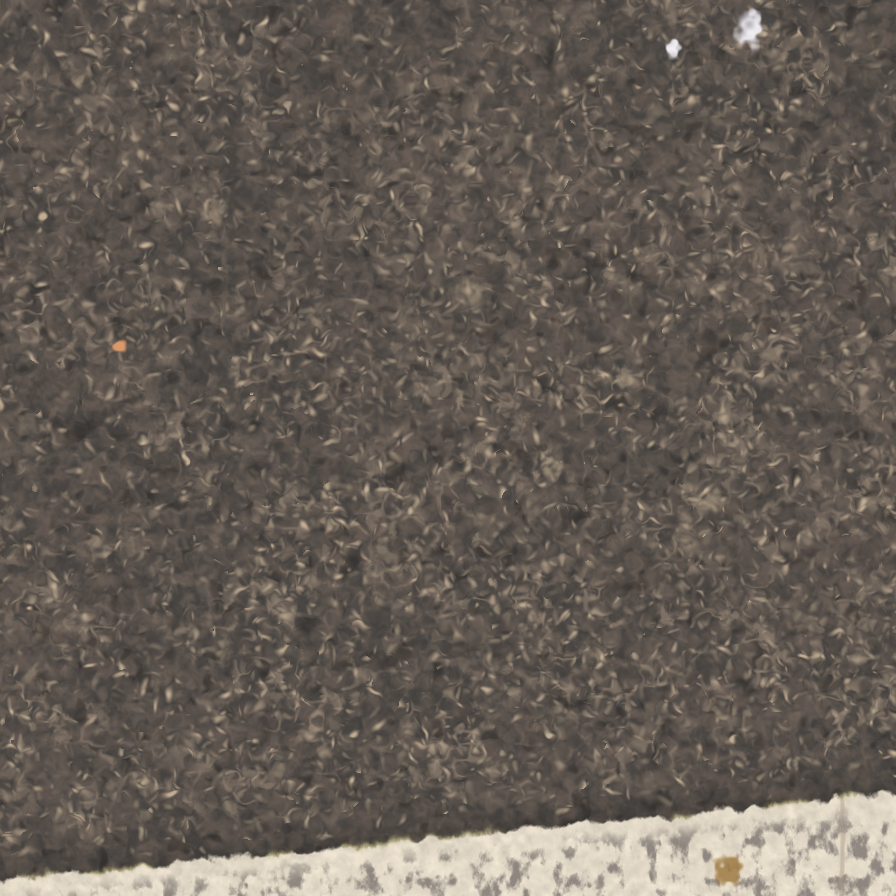
Reproduce this texture procedurally as a Shadertoy shader.

```glsl
// Dark mottled asphalt with clumped tan flecks above a slanted pale stone kerb
#define GRAIN_SCALE 88.0
#define FLECK_CELLS 60.0
#define FLECK_AMOUNT 0.62
#define HAZE_AMOUNT 0.62
#define KERB_LEFT 0.018
#define KERB_SLOPE 0.097
#define KERB_ROUGH 0.016
#define DARK vec3(0.283, 0.268, 0.256)
#define BROWN vec3(0.385, 0.344, 0.316)
#define HAZE vec3(0.525, 0.470, 0.415)
#define TAN vec3(0.76, 0.68, 0.575)
#define STONE vec3(0.90, 0.86, 0.79)

float hash(vec2 p) {
    return fract(sin(dot(p, vec2(127.1, 311.7))) * 43758.5453);
}

float noise(vec2 p) {
    vec2 i = floor(p), f = fract(p);
    f = f * f * (3.0 - 2.0 * f);
    return mix(mix(hash(i), hash(i + vec2(1, 0)), f.x),
               mix(hash(i + vec2(0, 1)), hash(i + vec2(1, 1)), f.x), f.y);
}

float fbm(vec2 p) {
    float sum = 0.0, amp = 0.5;
    for (int i = 0; i < 4; i++) {
        sum += amp * noise(p);
        p = mat2(1.6, 1.2, -1.2, 1.6) * p + 7.3;
        amp *= 0.5;
    }
    return sum / 0.9375;
}

// Randomly turned soft streaks, one per cell
float flecks(vec2 p, float density) {
    vec2 cell = floor(p);
    float best = 0.0;
    for (int y = -1; y <= 1; y++)
    for (int x = -1; x <= 1; x++) {
        vec2 id = cell + vec2(x, y);
        float present = step(hash(id + 3.7), density);
        vec2 d = p - id - vec2(hash(id + 11.3), hash(id + 23.9));
        float a = 6.2832 * hash(id + 41.1);
        d = mat2(cos(a), -sin(a), sin(a), cos(a)) * d;
        float len = mix(0.28, 0.68, hash(id + 61.7));
        float wid = mix(0.17, 0.30, hash(id + 71.3));
        float streak = 1.0 - smoothstep(0.1, 1.25, length(d / vec2(len, wid)));
        float bright = hash(id + 83.5);
        best = max(best, present * streak * mix(0.30, 1.0, bright * bright));
    }
    return best;
}

// Ragged soft spot, 1 at its centre
float spot(vec2 p, vec2 centre, vec2 radius) {
    vec2 d = (p - centre) / radius;
    float ragged = 0.8 * (noise(p * 150.0) - 0.5);
    return 1.0 - smoothstep(0.5, 1.15, length(d) + ragged);
}

vec3 asphalt(vec2 p) {
    vec2 warp = vec2(noise(p * 95.0), noise(p * 95.0 + 31.0)) - 0.5;
    vec2 q = p + 0.007 * warp;
    float patches = fbm(p * 7.0 + 2.0);
    float grain = fbm(q * GRAIN_SCALE);
    float tone = 0.48 + 2.1 * (grain - 0.5) + 0.45 * (patches - 0.5);
    vec3 col = mix(DARK, BROWN, clamp(tone, 0.0, 1.0));
    col *= 0.93 + 0.14 * noise(q * 210.0);

    // Small soft pits
    float pit = smoothstep(0.68, 0.95, noise(q * 78.0 + 17.0));
    col *= 1.0 - 0.20 * pit;

    // Clumps, denser to the lower right
    float clump = smoothstep(0.28, 0.72, fbm(p * 21.0 + 9.0));
    float amount = (0.40 + 0.85 * clump) * (0.90 + 0.25 * (p.x - p.y));
    amount *= smoothstep(0.0, 0.07, p.y - KERB_LEFT - KERB_SLOPE * p.x);

    // Broken strands and blotches of worn stone
    float ridge = 1.0 - abs(2.0 * noise(q * 62.0 + 5.0) - 1.0);
    float strand = smoothstep(0.66, 0.98, ridge) * smoothstep(0.35, 0.75, noise(q * 90.0 + 43.0));
    float blotch = smoothstep(0.52, 0.78, fbm(q * 80.0 + 27.0));
    col = mix(col, HAZE, clamp(HAZE_AMOUNT * amount * (strand + blotch), 0.0, 0.85));

    // Bright flecks
    float f = flecks(q * FLECK_CELLS, FLECK_AMOUNT * amount);
    f = max(f, 0.75 * flecks(q * FLECK_CELLS * 1.45 + 19.0, FLECK_AMOUNT * amount * 0.75));
    f *= 0.35 + 1.0 * noise(q * 150.0 + 4.0);
    col = mix(col, TAN, clamp(f, 0.0, 1.0));

    // Larger pebbles
    float pebble = spot(p, vec2(0.525, 0.674), vec2(0.022, 0.018));
    pebble = max(pebble, spot(p, vec2(0.237, 0.768), vec2(0.017, 0.014)));
    pebble = max(pebble, spot(p, vec2(0.700, 0.575), vec2(0.015, 0.009)));
    pebble = max(pebble, spot(p, vec2(0.615, 0.480), vec2(0.012, 0.025)));
    pebble = max(pebble, spot(p, vec2(0.790, 0.440), vec2(0.022, 0.014)));
    col = mix(col, TAN * 0.92, pebble * (0.10 + 0.75 * noise(q * 150.0)));
    col = mix(col, vec3(0.86, 0.60, 0.42), spot(p, vec2(0.134, 0.613), vec2(0.009, 0.008)));

    // Two white chips
    float chip = spot(p, vec2(0.836, 0.970), vec2(0.017, 0.021));
    chip = max(chip, spot(p, vec2(0.751, 0.947), vec2(0.009, 0.012)));
    return mix(col, vec3(0.97, 0.96, 0.98) - 0.25 * noise(p * 110.0), chip);
}

vec3 kerb(vec2 p, float depth) {
    vec3 col = STONE * (0.90 + 0.18 * fbm(p * 110.0));
    float veins = fbm(p * vec2(85.0, 65.0) + 13.0);
    float inner = smoothstep(0.006, 0.035, depth);
    col = mix(col, vec3(0.50, 0.47, 0.45), 0.85 * inner * smoothstep(0.48, 0.74, veins));
    col = mix(col, vec3(0.62, 0.48, 0.26), 0.85 * spot(p, vec2(0.814, 0.030), vec2(0.016, 0.018)));
    float joint = 1.0 - smoothstep(0.001, 0.004, abs(p.x - 0.938 - 0.004 * noise(p * 60.0)));
    return mix(col, vec3(0.68, 0.62, 0.54), 0.5 * joint);
}

void mainImage(out vec4 fragColor, in vec2 fragCoord) {
    vec2 p = fragCoord / iResolution.xy;
    float rough = fbm(p * vec2(75.0, 60.0)) - 0.5;
    float depth = KERB_LEFT + KERB_SLOPE * p.x + KERB_ROUGH * rough - p.y;
    vec3 col = asphalt(p) * (1.0 - 0.14 * exp(-abs(depth) * 60.0));
    col = mix(col, kerb(p, depth), smoothstep(-0.002, 0.003, depth));

    // Mossy rim along the edge
    float rim = exp(-pow(depth / 0.003, 2.0)) * smoothstep(0.42, 0.70, noise(p * 38.0));
    col = mix(col, vec3(0.66, 0.63, 0.44), 0.6 * rim);
    fragColor = vec4(col, 1.0);
}
```
